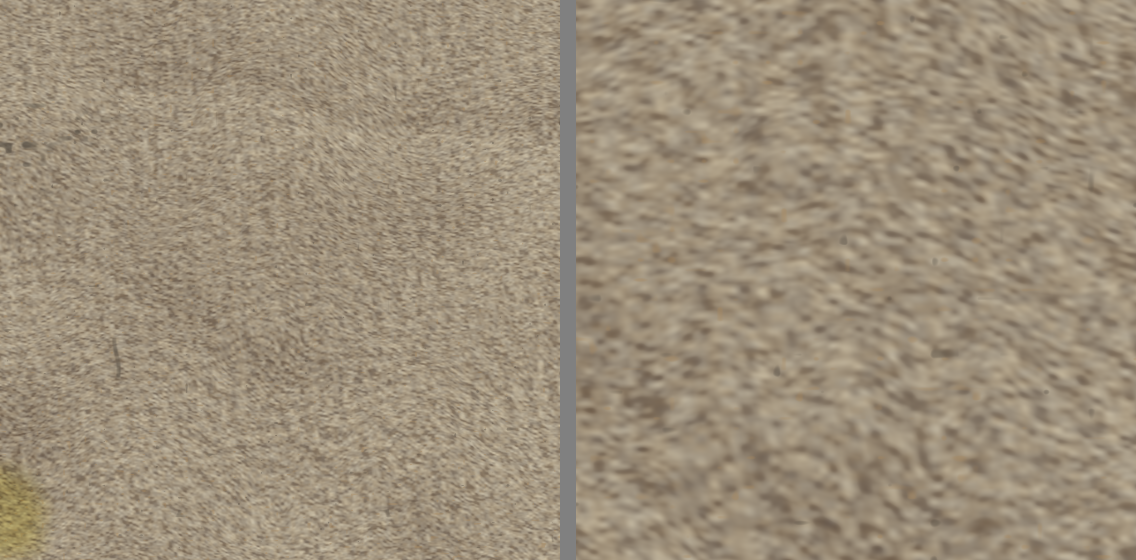
Left, the full canvas; right, a detail of the centre.
Give the GLSL for this texture, as a three.js fragment shader.

```glsl
varying vec2 vUv;

float hash(vec2 p) {
  return fract(sin(dot(p, vec2(127.1, 311.7))) * 43758.5453);
}

float noise(vec2 p) {
  vec2 i = floor(p), f = fract(p);
  f = f * f * (3.0 - 2.0 * f);
  return mix(mix(hash(i), hash(i + vec2(1.0, 0.0)), f.x),
             mix(hash(i + vec2(0.0, 1.0)), hash(i + vec2(1.0, 1.0)), f.x), f.y);
}

float fbm(vec2 p) {
  float sum = 0.0, amp = 0.5;
  for (int i = 0; i < 4; i++) {
    sum += amp * noise(p);
    p = mat2(1.6, 1.2, -1.2, 1.6) * p + 7.3;
    amp *= 0.5;
  }
  return sum;
}

// Soft shade that starts at a crease and fades upwards
float foldShade(float height, float fade) {
  return smoothstep(-0.015, 0.025, height) * exp(-max(height, 0.0) / fade);
}

float blob(vec2 p, vec2 center, vec2 radius) {
  vec2 d = (p - center) / radius;
  return exp(-dot(d, d));
}

// Short slanted fibres, centred on zero
float fibres(vec2 p) {
  p.y += 0.22 * p.x + 0.07 * noise(p * 4.0 + 2.0) + 0.008 * noise(p * 24.0);
  float coarse = noise(p * vec2(115.0, 235.0)) - 0.5;
  vec2 q = mat2(0.96, -0.28, 0.28, 0.96) * p;
  float fine = noise(q * vec2(175.0, 310.0) + 31.0) - 0.5;
  return 0.88 * coarse + 0.6 * fine;
}

void main() {
  vec2 p = vUv;
  float wobble = 0.05 * (fbm(p * 7.0) - 0.47);
  vec2 w = p + vec2(wobble, -wobble);

  // Broad uneven tone
  float tone = 0.68 + 0.4 * (fbm(p * vec2(4.0, 5.0) + 11.0) - 0.47);

  // Creases with shaded upper sides
  float upper = w.y - 0.84 + 0.08 * smoothstep(0.42, 0.72, w.x);
  float lower = w.y - 0.30 - 0.16 * smoothstep(0.52, 0.22, w.x);
  float middle = w.y - 0.645;
  float lowerSpan = smoothstep(0.18, 0.34, w.x) * smoothstep(0.78, 0.52, w.x);
  float middleSpan = smoothstep(0.12, 0.22, w.x) * smoothstep(0.6, 0.4, w.x);
  tone -= 0.25 * foldShade(upper, 0.09) * smoothstep(0.1, 0.3, w.x);
  tone -= 0.24 * foldShade(lower, 0.11) * lowerSpan;
  tone -= 0.12 * foldShade(middle, 0.06) * middleSpan;
  tone += 0.10 * exp(-pow((upper + 0.02) / 0.025, 2.0));

  // Shadowed hollows
  tone -= 0.26 * blob(w, vec2(0.03, 0.26), vec2(0.10, 0.12));
  tone -= 0.18 * blob(w, vec2(0.76, 0.06), vec2(0.06, 0.08));
  tone -= 0.14 * blob(w, vec2(0.06, 0.75), vec2(0.10, 0.11));

  // Pile and colour
  float grain = fibres(p);
  float t = tone + grain - 0.12 * smoothstep(0.12, 0.45, -grain);
  vec3 color = mix(vec3(0.50, 0.44, 0.37), vec3(0.70, 0.65, 0.56), clamp(t, -0.5, 1.4));
  float tint = noise(p * vec2(130.0, 180.0) + 57.0) - 0.5;
  color += tint * vec3(0.018, 0.0, -0.026);
  float ochre = smoothstep(0.86, 0.98, noise(p * vec2(105.0, 170.0) + 83.0));
  color = mix(color, vec3(0.66, 0.53, 0.36), 0.4 * ochre);

  // Olive stain at the lower left
  float stain = smoothstep(1.15, 0.5, length((w - vec2(-0.02, 0.09)) / vec2(0.11, 0.10)));
  color = mix(color, color * vec3(0.95, 0.93, 0.70), stain);

  // Dark crumbs, scattered specks and one scratch
  float crumbArea = max(blob(w, vec2(0.04, 0.76), vec2(0.06, 0.09)),
                        blob(w, vec2(0.13, 0.775), vec2(0.06, 0.025)));
  float crumbs = smoothstep(0.62, 0.88, noise(p * vec2(65.0, 85.0) + 19.0)) * crumbArea;
  float specks = smoothstep(0.93, 0.99, noise(p * vec2(75.0, 90.0) + 43.0));
  vec2 s = p - vec2(0.208 + 0.004 * sin(p.y * 60.0), 0.36);
  float scratch = smoothstep(0.006, 0.001, abs(s.x)) * smoothstep(0.042, 0.03, abs(s.y));
  scratch *= 0.4 + 0.6 * noise(p * 110.0);
  float dark = max(max(0.8 * crumbs, 0.4 * specks), 0.75 * scratch);
  color = mix(color, vec3(0.33, 0.30, 0.26), dark);

  gl_FragColor = vec4(color, 1.0);
}
```
